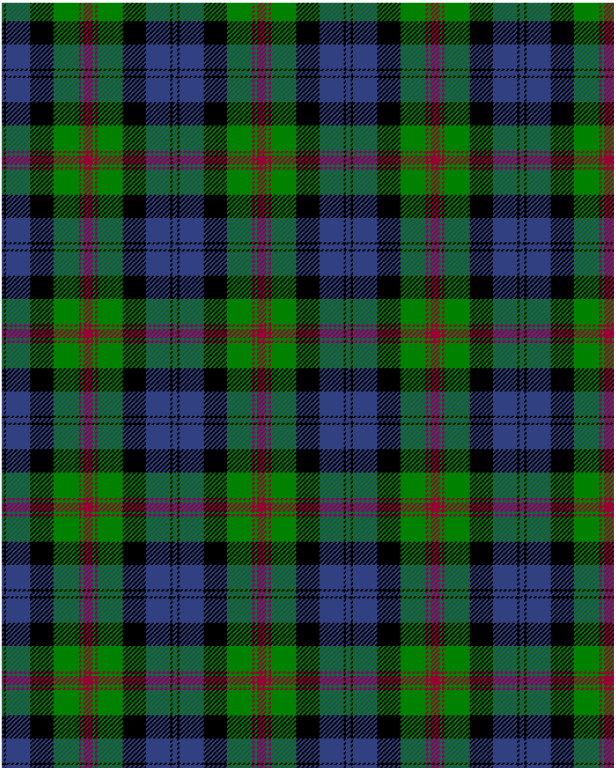
This pattern is drawn by a WebGL 1 fragment shader. Its source:

```glsl
precision highp float;
// Woven tartan: a mirrored sett of green, black, blue and red in 2/2 twill, with a thin pale margin.

uniform vec2 u_resolution;

#define THREADS_TALL 664.0               // threads per canvas height
#define HALF_SETT 75.0                   // threads from blue centre to red centre
#define ORIGIN vec2(0.0018, 0.0008)      // first blue centre, in canvas heights
#define MARGIN vec3(0.0024, 0.0026, 0.0036) // left, right, top, in canvas heights
#define GREEN vec3(0.0, 0.51, 0.0)
#define BLUE vec3(0.19, 0.25, 0.50)
#define BLACK vec3(0.0)
#define RED vec3(0.60, 0.0, 0.21)
#define PAPER vec3(1.0)
#define SAMPLES 4                        // antialiasing grid per side

// Colour of one thread; the sett mirrors about its blue and red centres.
vec3 threadColor(float thread) {
  float d = abs(mod(thread + 0.5 + HALF_SETT, 2.0 * HALF_SETT) - HALF_SETT);
  vec3 c = BLUE;
  c = mix(c, BLACK, step(2.0, d) - step(4.0, d));   // paired guard lines
  c = mix(c, BLACK, step(25.0, d));
  c = mix(c, GREEN, step(45.0, d));
  c = mix(c, RED, step(67.0, d) - step(69.0, d));   // fine red line
  return mix(c, RED, step(71.0, d));                // central red stripe
}

// Each thread passes over two and under two, shifting one step per row.
vec3 weave(vec2 p) {
  vec2 thread = floor((p - ORIGIN) * THREADS_TALL);
  float warpOnTop = step(mod(thread.x - thread.y, 4.0), 1.5);
  return mix(threadColor(thread.y), threadColor(thread.x), warpOnTop);
}

// 1 on the cloth, 0 on the margin.
float clothMask(vec2 p, float aspect) {
  return step(MARGIN.x, p.x) * step(p.x, aspect - MARGIN.y) * step(p.y, 1.0 - MARGIN.z);
}

void main() {
  float aspect = u_resolution.x / u_resolution.y;
  vec3 sum = vec3(0.0);

  // Average a grid of samples over the pixel to smooth threads and edges.
  for (int i = 0; i < SAMPLES; i++) {
    for (int j = 0; j < SAMPLES; j++) {
      vec2 offset = (vec2(float(i), float(j)) + 0.5) / float(SAMPLES) - 0.5;
      vec2 p = (gl_FragCoord.xy + offset) / u_resolution.y;
      sum += mix(PAPER, weave(p), clothMask(p, aspect));
    }
  }
  gl_FragColor = vec4(sum / float(SAMPLES * SAMPLES), 1.0);
}
```
